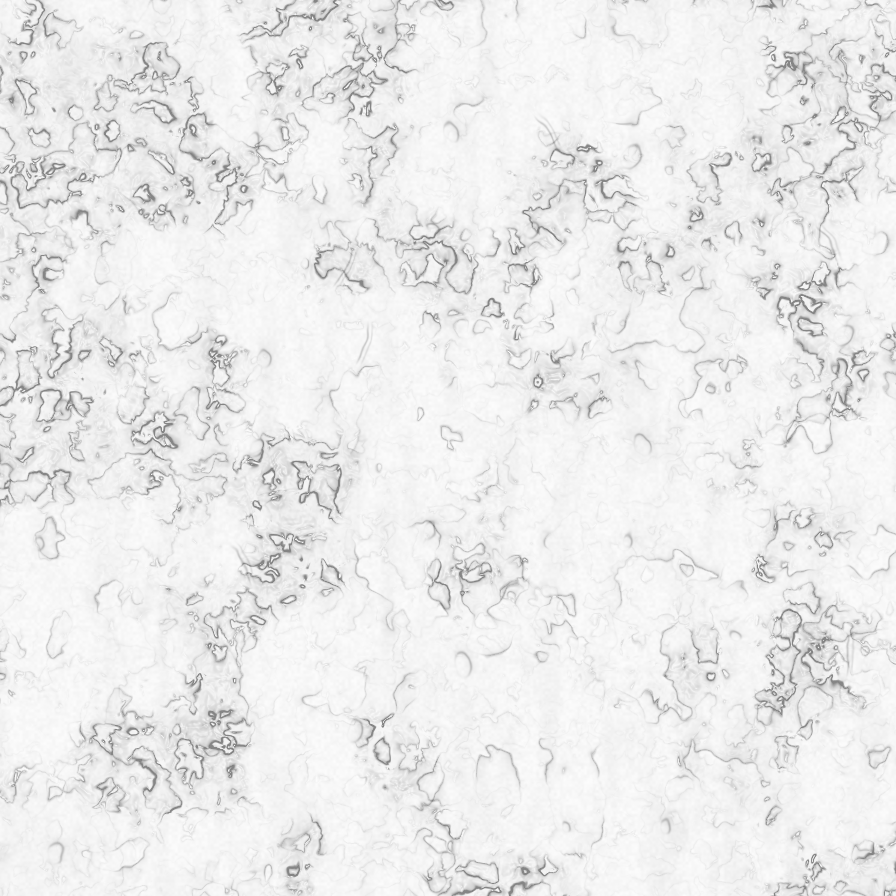
A WebGL 1 fragment shader for this texture map:

```glsl
precision highp float;
// Pale flaking plaster: white sheets, clusters of ragged grey chip edges, small dents and scratches.
uniform vec2 u_resolution;

const vec3 PAPER = vec3(0.980);
const vec3 DEEPEST = vec3(0.52);
const float CLUSTER_FREQ = 10.5;    // size of the flaked areas
const vec2 CLUSTER_RANGE = vec2(0.48, 0.64);
const float CHIP_FREQ = 33.0;       // size of single chips
const float CHIP_LEVELS = 3.4;
const float SHEET_FREQ = 12.0;      // size of the large loose sheets
const float SHEET_LEVELS = 3.0;
const float LINE_WIDTH = 0.00125;
const float SHADE_WIDTH = 0.0048;
const float CHIP_LINE = 0.28;
const float CHIP_SHADE = 0.14;
const float STRAY = 0.10;           // strength of chips outside the clusters
const float SHEET_LINE = 0.16;
const float SHEET_SHADE = 0.06;
const float WASH = 0.035;           // grey mottling inside clusters
const float GRAIN = 0.028;
const float STREAK = 0.022;
const float MARK_CELLS = 9.0;
const float MARK_CHANCE = 0.24;
const float MARK_LINE = 0.17;

float hash(vec2 p) {
  vec3 q = fract(vec3(p.xyx) * 0.1031);
  q += dot(q, q.yzx + 33.33);
  return fract((q.x + q.y) * q.z);
}

float noise(vec2 p) {
  vec2 i = floor(p), f = fract(p);
  f = f * f * (3.0 - 2.0 * f);
  return mix(mix(hash(i), hash(i + vec2(1.0, 0.0)), f.x),
             mix(hash(i + vec2(0.0, 1.0)), hash(i + 1.0), f.x), f.y);
}

float fbm(vec2 p) {
  float sum = 0.0, amp = 0.5, total = 0.0;
  for (int i = 0; i < 4; i++) {
    sum += amp * noise(p);
    total += amp;
    amp *= 0.52;
    p = mat2(1.6, 1.2, -1.2, 1.6) * p + 17.3;
  }
  return sum / total;
}

// Terraced relief: x = crisp rim, y = soft shade on the low side of the rim.
vec2 terraces(vec2 p, float freq, float levels) {
  const float STEP = 0.0006;
  float h = fbm(p * freq) * levels;
  float hx = fbm((p + vec2(STEP, 0.0)) * freq) * levels;
  float hy = fbm((p + vec2(0.0, STEP)) * freq) * levels;
  float slope = max(length(vec2(hx - h, hy - h)) / STEP, 0.001);
  float above = fract(h) / slope;
  float below = (1.0 - fract(h)) / slope;
  float d = min(above, below) / LINE_WIDTH;
  return vec2(exp(-d * d), exp(-above / SHADE_WIDTH));
}

float stroke(float d) {
  d /= LINE_WIDTH;
  return exp(-d * d);
}

// One sparse mark per cell: an oval dent or a curved scratch.
float marks(vec2 p) {
  vec2 cell = floor(p * MARK_CELLS);
  float pick = hash(cell + 71.0);
  if (pick > MARK_CHANCE) return 0.0;
  vec2 jitter = vec2(hash(cell + 5.0), hash(cell + 9.0)) - 0.5;
  vec2 q = (fract(p * MARK_CELLS) - 0.5 - 0.4 * jitter) / MARK_CELLS;
  float angle = (hash(cell + 23.0) - 0.5) * 1.6;
  float c = cos(angle), s = sin(angle);
  q = mat2(c, s, -s, c) * q;
  q += 0.004 * (noise(p * 90.0) - 0.5);
  if (pick < 0.25 * MARK_CHANCE) {
    float bend = q.x + 5.0 * q.y * q.y - 0.002;
    float span = 1.0 - smoothstep(0.012, 0.029, abs(q.y));
    return span * (stroke(bend) + 0.5 * stroke(bend - 0.005));
  }
  float radius = mix(0.004, 0.010, hash(cell + 31.0));
  float d = length(q * vec2(1.0, 0.7)) - radius;
  float side = smoothstep(-radius, radius, q.x + 0.5 * q.y);
  return mix(0.1, 1.0, side) * (stroke(d) + 0.3 * exp(-abs(d) / SHADE_WIDTH));
}

void main() {
  vec2 p = gl_FragCoord.xy / u_resolution.y + 3.0;

  // Ragged outlines, coarse and fine
  vec2 ragged = p + 0.010 * (vec2(noise(p * 48.0), noise(p * 48.0 + 40.0)) - 0.5);
  ragged += 0.004 * (vec2(noise(p * 125.0), noise(p * 125.0 + 20.0)) - 0.5);

  // Where the surface has broken up, slightly stretched downwards
  float broken = fbm(ragged * vec2(1.0, 0.85) * CLUSTER_FREQ + 8.0);
  float cluster = smoothstep(CLUSTER_RANGE.x, CLUSTER_RANGE.y, broken);
  float wear = mix(0.3, 1.5, noise(p * 42.0 + 60.0));
  float sheetWear = smoothstep(0.42, 0.8, noise(p * 27.0 + 90.0));

  // Chip and sheet edges
  vec2 chip = terraces(ragged, CHIP_FREQ, CHIP_LEVELS);
  vec2 sheet = terraces(ragged + 2.7, SHEET_FREQ, SHEET_LEVELS);
  float dark = (cluster + STRAY * wear) * wear * (CHIP_LINE * chip.x + CHIP_SHADE * chip.y);
  dark += (0.12 + sheetWear) * (SHEET_LINE * sheet.x + SHEET_SHADE * sheet.y);
  dark += cluster * WASH * fbm(p * 70.0);
  dark += MARK_LINE * marks(p);

  // Faint vertical streaks and fine grain
  dark += STREAK * smoothstep(0.4, 0.8, fbm(p * vec2(44.0, 12.0)));
  dark += GRAIN * (noise(p * 300.0) - 0.3);

  gl_FragColor = vec4(max(PAPER - dark, DEEPEST), 1.0);
}
```
